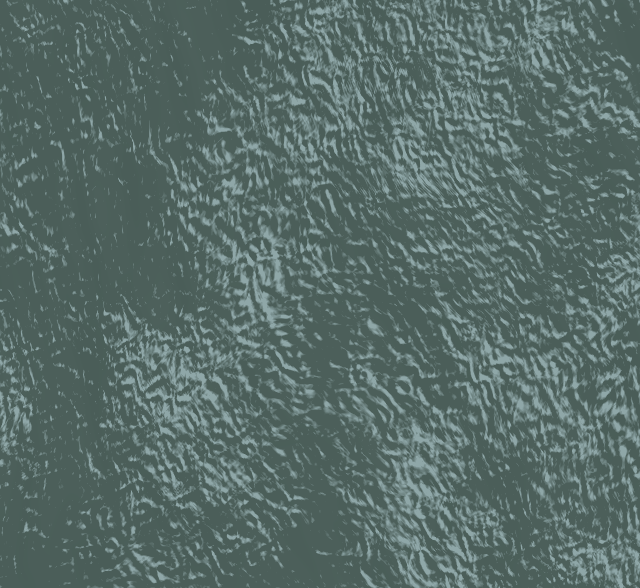
Write a Shadertoy shader that draws this texture.

```glsl
float hash(vec2 p) {
    return fract(sin(dot(p, vec2(127.1, 311.7))) * 43758.5);
}

float noise(vec2 p) {
    vec2 cell = floor(p), f = fract(p);
    f = f * f * (3.0 - 2.0 * f);
    return mix(mix(hash(cell), hash(cell + vec2(1, 0)), f.x),
               mix(hash(cell + vec2(0, 1)), hash(cell + vec2(1, 1)), f.x), f.y);
}

const mat2 TURN = mat2(0.8, 0.6, -0.6, 0.8);

float fbm(vec2 p) {
    float sum = 0.0, amp = 0.5;
    for (int i = 0; i < 5; i++) {
        sum += amp * noise(p);
        p = TURN * p * 2.03 + 17.3;
        amp *= 0.5;
    }
    return sum;
}

vec2 bend(vec2 p) {
    return vec2(noise(p + 4.1), noise(p + 23.8)) - 0.5;
}

// Creased height field, like crumpled foil
float crumple(vec2 p) {
    float height = 0.0, amp = 1.0;
    for (int i = 0; i < 3; i++) {
        height += amp * abs(2.0 * noise(p) - 1.0);
        p = TURN * p * 1.8 + 31.7;
        amp *= 0.58;
    }
    return height;
}

void mainImage(out vec4 fragColor, in vec2 fragCoord) {
    vec2 p = fragCoord / iResolution.y;

    // Gentle large bends turn the grain, small ones crinkle it
    vec2 q = p + 0.15 * bend(p * 2.4) + 0.012 * bend(p * 24.0);

    // Patches of flecks: densest right of the centre, with ragged gaps
    vec2 drift = p + 0.25 * bend(p * 3.0 + 9.0);
    float patches = 6.0 * (fbm(drift * vec2(4.6, 3.4) + 2.7) - 0.48);
    float gaps = 1.6 * (noise(q * vec2(26.0, 17.0)) - 0.5);
    float centre = 0.95 - 2.2 * length(p - vec2(0.66, 0.46));
    // The cap keeps dark veins open inside the densest patches
    float density = min(patches + centre, 0.4) + gaps;

    // Flecks: facets of the creased surface that face the light
    vec2 grain = mat2(0.95, -0.31, 0.31, 0.95) * q * vec2(72.0, 54.0);
    vec2 toLight = vec2(0.22, 0.14);
    float slope = crumple(grain + toLight) - crumple(grain - toLight);
    float shine = clamp(0.48 * (3.0 * slope + density), 0.0, 1.0);

    // Matte ground with faint streaks under the pale sheen
    float streaks = noise(grain * vec2(0.4, 0.1)) - 0.5;
    vec3 ground = vec3(0.295, 0.37, 0.35) + 0.012 * streaks;
    vec3 sheen = vec3(0.56, 0.655, 0.66);
    fragColor = vec4(mix(ground, sheen, shine), 1.0);
}
```
